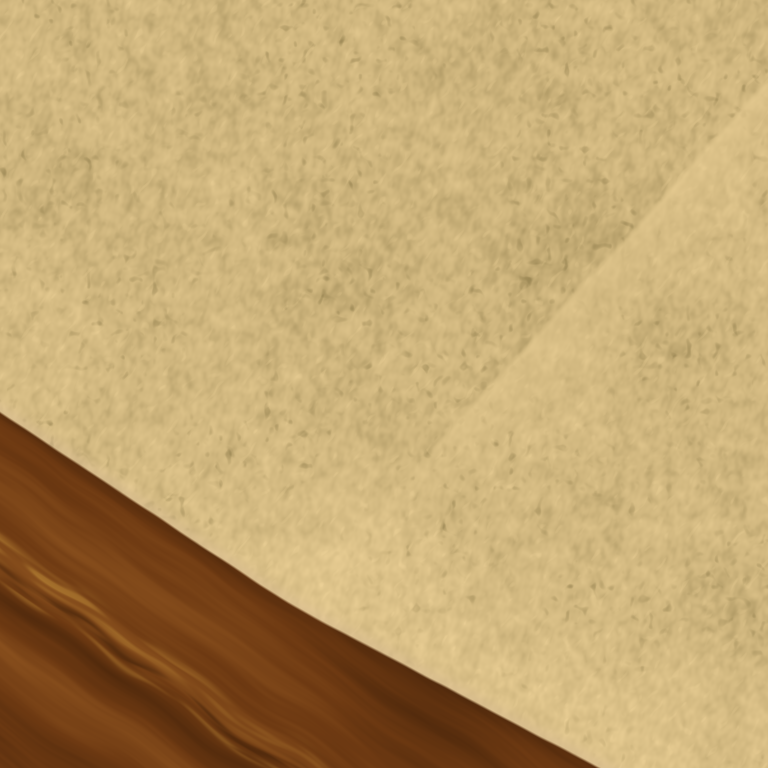
Give the GLSL for this texture, as a WebGL 2 fragment shader.

```glsl
#version 300 es
precision highp float;
// Creased fibrous parchment lying over a diagonal strip of polished brown wood.

uniform vec2 u_resolution;
out vec4 fragColor;

const vec3 PAPER_DARK  = vec3(0.62, 0.54, 0.34);
const vec3 PAPER_MID   = vec3(0.815, 0.715, 0.495);
const vec3 PAPER_LIGHT = vec3(0.94, 0.83, 0.60);
const vec3 PAPER_RIM   = vec3(0.85, 0.74, 0.57);
const vec3 WOOD_DARK   = vec3(0.24, 0.12, 0.03);
const vec3 WOOD_MID    = vec3(0.43, 0.225, 0.07);
const vec3 WOOD_LIGHT  = vec3(0.62, 0.38, 0.15);
const vec3 WOOD_GOLD   = vec3(0.70, 0.50, 0.20);

// Soft patches of the sheet: centre x, centre y, radius, brightness
const vec4 PATCHES[12] = vec4[12](
    vec4(0.74, 0.68, 0.08, -0.20), vec4(0.45, 0.65, 0.13, -0.18),
    vec4(0.09, 0.72, 0.10, -0.18), vec4(0.30, 0.92, 0.13, -0.13),
    vec4(0.89, 0.54, 0.08, -0.20), vec4(0.76, 0.35, 0.08, -0.18),
    vec4(0.96, 0.21, 0.08, -0.18), vec4(0.66, 0.89, 0.12, -0.13),
    vec4(0.45, 0.25, 0.13,  0.22), vec4(0.75, 0.43, 0.06,  0.22),
    vec4(0.80, 0.08, 0.18,  0.16), vec4(0.02, 0.58, 0.12,  0.12));

vec2 hashGradient(vec2 cell) {
    vec3 q = fract(cell.xyx * vec3(0.1031, 0.1030, 0.0973));
    q += dot(q, q.yzx + 33.33);
    float angle = 6.2832 * fract((q.x + q.y) * q.z);
    return vec2(cos(angle), sin(angle));
}

// Gradient noise, roughly -0.7 to 0.7
float noise(vec2 p) {
    vec2 i = floor(p), f = p - i;
    vec2 u = f * f * f * (f * (f * 6.0 - 15.0) + 10.0);
    vec2 e = vec2(1.0, 0.0);
    float a = dot(hashGradient(i), f);
    float b = dot(hashGradient(i + e.xy), f - e.xy);
    float c = dot(hashGradient(i + e.yx), f - e.yx);
    float d = dot(hashGradient(i + e.xx), f - e.xx);
    return mix(mix(a, b, u.x), mix(c, d, u.x), u.y);
}

float fbm(vec2 p) {
    float sum = 0.0, amplitude = 1.0;
    for (int i = 0; i < 4; i++) {
        sum += amplitude * noise(p);
        p = mat2(1.6, 1.2, -1.2, 1.6) * p + 7.3;
        amplitude *= 0.55;
    }
    return sum;
}

float bell(float x, float width) {
    return exp(-x * x / (width * width));
}

vec3 ramp(vec3 dark, vec3 middle, vec3 light, float tone) {
    return mix(mix(middle, light, clamp(tone, 0.0, 1.0)), dark, clamp(-tone, 0.0, 1.0));
}

// Signed distance to the bent paper edge, positive on the paper
float paperEdge(vec2 p) {
    float left = 0.463 - 0.664 * p.x;
    float right = 0.411 - 0.527 * p.x;
    float gap = left - right;
    float border = 0.5 * (left + right + sqrt(gap * gap + 0.00001));
    return (p.y - border) * 0.86 + 0.001 * noise(p * 22.0);
}

// Signed distance to the crease, positive on its upper left side
float creaseLine(vec2 p) {
    return dot(p - vec2(0.60, 0.455), vec2(-0.740, 0.673)) + 0.004 * noise(p * 9.0);
}

vec3 paperColor(vec2 p, float edge) {
    float tone = 0.06;
    for (int i = 0; i < 12; i++) {
        vec4 spot = PATCHES[i];
        tone += spot.w * bell(length(p - spot.xy), spot.z);
    }
    // Crease: crisp on the shaded side, fading slowly on the lit side
    float crease = creaseLine(p);
    float reach = smoothstep(0.28, 0.50, p.y);
    float shaded = smoothstep(-0.005, 0.004, crease);
    float ridge = (1.0 - shaded) * exp(min(crease, 0.0) * 25.0);
    tone += reach * (0.40 * ridge - 0.13 * shaded * exp(-max(crease, 0.0) * 9.0));
    tone += 0.20 * bell(edge - 0.03, 0.07) * smoothstep(0.1, 0.4, p.x);

    // Cloudy mottling and short upright flecks
    float calm = 1.0 - 0.6 * reach * ridge;
    vec2 q = p + 0.003 * vec2(noise(p * 40.0), noise(p * 40.0 + 19.0));
    tone += 0.17 * fbm(p * 8.0) + calm * 0.30 * noise(q * vec2(33.0, 27.0) + 5.0);
    tone += calm * 0.40 * noise(q * vec2(74.0, 56.0) + 3.0);
    tone += calm * 0.28 * noise(mat2(0.94, 0.34, -0.34, 0.94) * q * vec2(150.0, 98.0));

    // Small dark pits, crowded in some regions
    float crowd = smoothstep(-0.35, 0.30, fbm(p * 6.0 + 13.0));
    float pits = smoothstep(0.25, 0.55, noise(q * vec2(82.0, 70.0) + 41.0));
    pits += 0.7 * smoothstep(0.28, 0.55, noise(q * vec2(58.0, 66.0) + 87.0));
    tone -= calm * 0.52 * pits * crowd;
    // Pale fibres
    float fibres = smoothstep(0.25, 0.55, noise(mat2(0.8, 0.6, -0.6, 0.8) * q * vec2(120.0, 60.0)));
    tone += calm * 0.22 * fibres;

    vec3 color = ramp(PAPER_DARK, PAPER_MID, PAPER_LIGHT, tone);
    return mix(color, PAPER_RIM, 0.6 * bell(edge, 0.012));
}

vec3 woodColor(vec2 p, float edge) {
    // Height across the grain; the grain falls to the right
    float across = p.y + 0.70 * p.x + 0.014 * noise(vec2(p.x * 9.0, p.y * 7.0));
    float tone = 0.30 * fbm(vec2(p.x * 2.5, across * 30.0));
    tone += 0.12 * noise(vec2(p.x * 8.0, across * 110.0));
    tone += 0.26 * bell(across - 0.365, 0.045) - 0.40 * bell(across - 0.225, 0.022);
    tone += 0.55 * bell(across - 0.155, 0.022) * exp(-p.x * 3.0);
    tone += 0.30 * bell(across - 0.275, 0.03) - 0.22 * bell(across - 0.04, 0.05);
    tone -= 0.35 * bell(edge, 0.014) + 0.30 * bell(length(p - vec2(0.55, 0.06)), 0.14);
    vec3 color = ramp(WOOD_DARK, WOOD_MID, WOOD_LIGHT, tone);
    // Broken golden streaks with dark gaps
    float drift = across - 0.288 - 0.016 * noise(vec2(p.x * 14.0, 3.0));
    float broken = smoothstep(-0.25, 0.30, noise(vec2(p.x * 15.0, across * 95.0)));
    float fade = exp(-p.x * 3.0);
    color = mix(color, WOOD_DARK, 0.55 * bell(drift + 0.026, 0.007) * (1.0 - broken));
    color = mix(color, WOOD_GOLD, 0.85 * bell(drift, 0.014) * broken * fade);
    return mix(color, WOOD_GOLD, 0.40 * bell(drift + 0.040, 0.005) * broken);
}

void main() {
    vec2 p = gl_FragCoord.xy / u_resolution;
    float edge = paperEdge(p);
    float blur = max(0.0022, 1.0 / u_resolution.y);
    vec3 color = mix(woodColor(p, edge), paperColor(p, edge), smoothstep(-blur, blur, edge));
    fragColor = vec4(color, 1.0);
}
```
